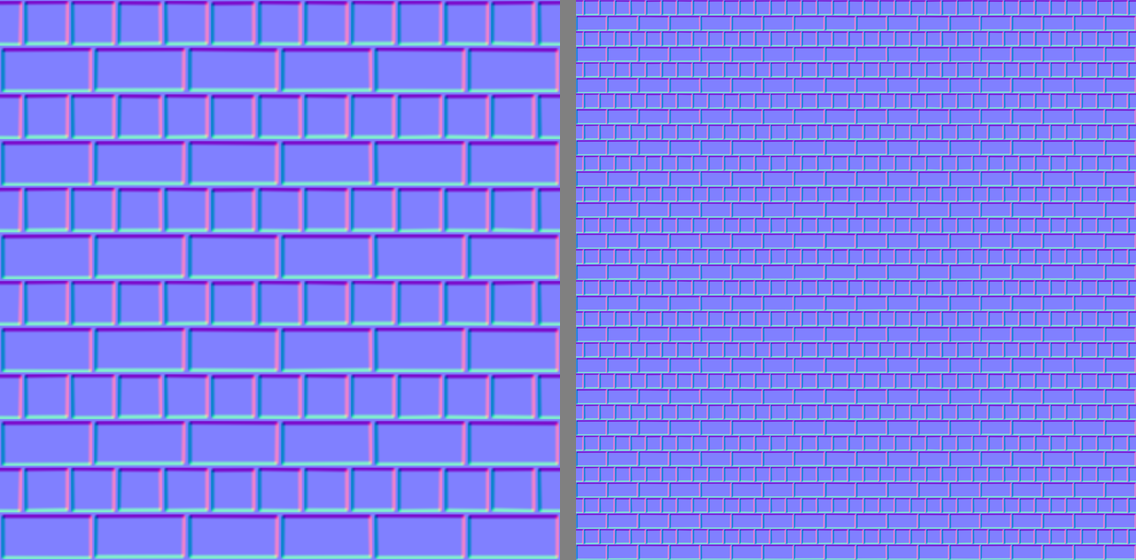
Left: one tile. Right: repeated 3 by 3.
Write a three.js fragment shader that draws this texture map.

```glsl
// Normal map of a brick wall: rows of long bricks alternating with rows of short ones.
varying vec2 vUv;

const float ROWS = 12.0;          // courses up the canvas, even ones are long
const float LONG_COLUMNS = 6.0;   // bricks across a long course
const float SHORT_COLUMNS = 12.0; // bricks across a short course
const float SHORT_SHIFT = 0.5;    // sideways shift of short courses, in bricks

// Lengths below are in course heights
const float INSET = 0.054;        // from joint centre to bevel centre
const float BEVEL = 0.088;        // half width of a bevel
const float CORNER = 0.045;       // softness of bevel ends
const float JOINT_FADE = 0.038;   // softness of the joint
const float JITTER = 0.036;       // full range of edge displacement
const float ROW_VARIATION = 0.25; // share of jitter that differs between courses

const vec3 FLAT_COLOR = vec3(0.50, 0.50, 1.00);
const vec3 LEFT_COLOR = vec3(0.04, 0.52, 0.80);
const vec3 RIGHT_COLOR = vec3(0.93, 0.51, 0.80);
const vec3 BOTTOM_COLOR = vec3(0.50, 0.94, 0.80);
const vec3 TOP_COLOR = vec3(0.48, 0.04, 0.79);

vec4 hash4(vec2 p) {
  vec4 q = fract(p.xyxy * vec4(0.1031, 0.1030, 0.0973, 0.1099));
  q += dot(q, q.wzxy + 33.33);
  return fract((q.xxyz + q.yzzw) * q.zywx);
}

// Displacement of the left, right, bottom and top edges at one end
vec4 edgeJitter(float column, float row, float end) {
  vec4 shared = hash4(vec2(column + 3.0, mod(row, 2.0) + 7.0 * end + 5.0));
  vec4 own = hash4(vec2(column + 31.0, row + 17.0 * end + 41.0));
  return (mix(shared, own, ROW_VARIATION) - 0.5) * JITTER;
}

void main() {
  // Brick layout
  float y = vUv.y * ROWS;
  float row = mod(floor(y), ROWS);
  float isShort = mod(row, 2.0);
  float columns = mix(LONG_COLUMNS, SHORT_COLUMNS, isShort);
  float x = vUv.x * columns - SHORT_SHIFT * isShort;
  float column = mod(floor(x), columns);
  vec2 cell = vec2(fract(x), fract(y));
  float width = ROWS / columns;

  // Distances to the left, right, bottom and top cell borders
  vec4 border = vec4(cell.x * width, (1.0 - cell.x) * width, cell.y, 1.0 - cell.y);

  // Slightly slanted brick edges
  vec4 along = cell.yyxx;
  vec4 slant = mix(edgeJitter(column, row, 0.0), edgeJitter(column, row, 1.0), along);
  vec4 edge = border - INSET - slant;

  // Soft bevels, ending at the brick corners and level in the joints
  vec4 bevel = 1.0 - smoothstep(0.0, BEVEL, abs(edge));
  bevel *= smoothstep(0.0, JOINT_FADE, border);
  vec4 inside = smoothstep(-CORNER, CORNER, edge);
  bevel.xy *= inside.z * inside.w;
  bevel.zw *= inside.x * inside.y;

  // Tint each bevel by the way it faces
  vec3 color = FLAT_COLOR;
  color += bevel.x * (LEFT_COLOR - FLAT_COLOR);
  color += bevel.y * (RIGHT_COLOR - FLAT_COLOR);
  color += bevel.z * (BOTTOM_COLOR - FLAT_COLOR);
  color += bevel.w * (TOP_COLOR - FLAT_COLOR);
  gl_FragColor = vec4(clamp(color, 0.0, 1.0), 1.0);
}
```
